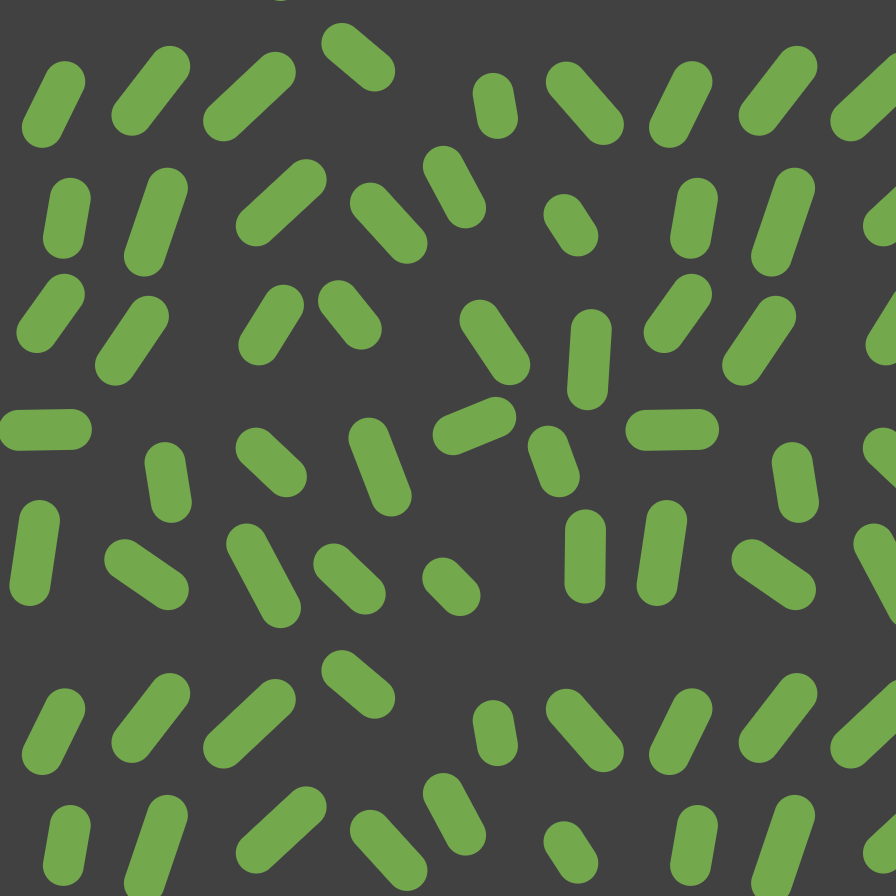
Give the GLSL for this pattern, as a WebGL 1 fragment shader.

```glsl
precision highp float;

uniform vec2 u_resolution;

const vec2 GRID = vec2(6.0, 5.0);   // grains per repeat
const vec2 CELL = 0.7 / GRID;       // the pattern repeats every 0.7 of the canvas
const float RADIUS = 0.0228;

float hash(vec2 id, float salt) {
    vec2 wrapped = floor(mod(id + 0.5, GRID));
    return fract(sin(dot(wrapped, vec2(127.1, 311.7)) + salt * 74.7) * 4375.85);
}

vec2 seedPoint(vec2 id) {
    vec2 jitter = vec2(hash(id, 1.0), hash(id, 2.0)) - 0.5;
    return (id + 0.5 + 0.5 * jitter) * CELL;
}

// Longest half-length along dir that keeps a grain inside its Voronoi cell
float roomAlong(vec2 id, vec2 seed, vec2 dir) {
    float room = 1.0;
    for (int j = -1; j <= 1; j++) {
        for (int i = -1; i <= 1; i++) {
            if (i == 0 && j == 0) continue;
            vec2 toOther = seedPoint(id + vec2(float(i), float(j))) - seed;
            float gap = length(toOther);
            float slope = abs(dot(dir, toOther / gap));
            room = min(room, (0.5 * gap - RADIUS - 0.005) / max(slope, 0.01));
        }
    }
    return max(room, 0.0);
}

float capsule(vec2 p, vec2 dir, float halfLength) {
    float along = clamp(dot(p, dir), -halfLength, halfLength);
    return length(p - dir * along) - RADIUS;
}

void main() {
    float side = min(u_resolution.x, u_resolution.y);
    vec2 p = gl_FragCoord.xy / side;

    // Nearest seed owns this point
    vec2 base = floor(p / CELL);
    vec2 owner = base;
    float nearest = 10.0;
    for (int j = -1; j <= 1; j++) {
        for (int i = -1; i <= 1; i++) {
            vec2 id = base + vec2(float(i), float(j));
            float d = distance(p, seedPoint(id));
            if (d < nearest) {
                nearest = d;
                owner = id;
            }
        }
    }

    // Keep the roomiest of a few random directions
    vec2 seed = seedPoint(owner);
    vec2 grainDir = vec2(1.0, 0.0);
    float room = 0.0;
    for (int k = 0; k < 5; k++) {
        float angle = 3.14159 * hash(owner, 3.0 + float(k));
        vec2 dir = vec2(cos(angle), sin(angle));
        float candidate = roomAlong(owner, seed, dir);
        if (candidate > room) {
            room = candidate;
            grainDir = dir;
        }
    }

    float halfLength = min(room, mix(0.013, 0.056, hash(owner, 9.0)));
    float d = capsule(p - seed, grainDir, halfLength);

    vec3 charcoal = vec3(0.255);
    vec3 leafGreen = vec3(0.45, 0.66, 0.30);
    float coverage = clamp(0.5 - d * side, 0.0, 1.0);
    gl_FragColor = vec4(mix(charcoal, leafGreen, coverage), 1.0);
}
```
